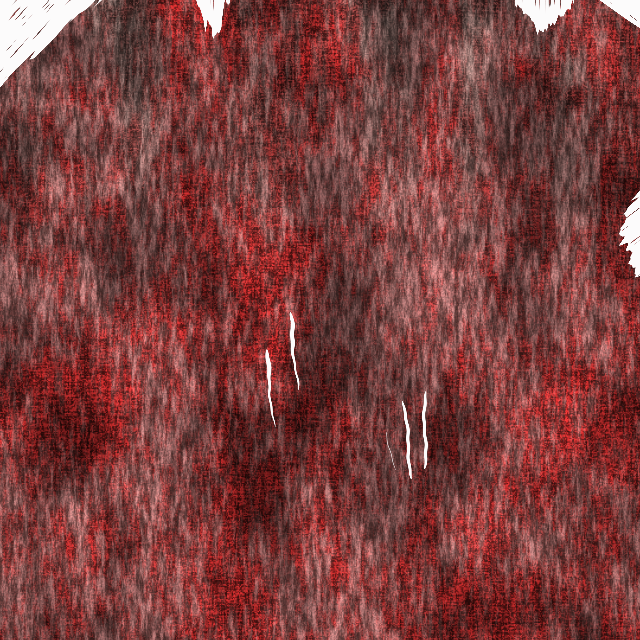
Write a three.js fragment shader that draws this texture.

```glsl
varying vec2 vUv;

#define FIBRE_SCALE vec2(125.0, 27.0)
#define CLOUD_SCALE vec2(8.0, 5.5)
#define WEAVE_SCALE vec2(430.0, 75.0)
#define DARK_RED vec3(0.15, 0.035, 0.03)
#define BRIGHT_RED vec3(0.75, 0.165, 0.165)
#define DULL_FIBRE vec3(0.29, 0.195, 0.185)
#define PALE_FIBRE vec3(0.77, 0.54, 0.53)
#define PAPER vec3(0.99, 0.985, 0.985)
#define GRIME_AMOUNT 0.65
#define EDGE 0.0009

float hash(vec2 p) {
  vec3 q = fract(p.xyx * 0.1031);
  q += dot(q, q.yzx + 33.33);
  return fract((q.x + q.y) * q.z);
}

float noise(vec2 p) {
  vec2 cell = floor(p);
  vec2 f = fract(p);
  f = f * f * (3.0 - 2.0 * f);
  float low = mix(hash(cell), hash(cell + vec2(1.0, 0.0)), f.x);
  float high = mix(hash(cell + vec2(0.0, 1.0)), hash(cell + 1.0), f.x);
  return mix(low, high, f.y);
}

float fbm(vec2 p) {
  float sum = 0.0;
  float weight = 0.5;
  for (int i = 0; i < 4; i++) {
    sum += weight * noise(p);
    p = p * 2.03 + 17.3;
    weight *= 0.68;
  }
  return sum / 1.228;
}

// Diamond-shaped bare patch with bristles running along dir
float tear(vec2 p, vec2 center, vec2 radius, vec2 dir) {
  vec2 q = abs(p - center) / radius;
  vec2 along = vec2(dot(p, vec2(dir.y, -dir.x)), dot(p, dir));
  float bristle = 0.6 * noise(along * vec2(150.0, 20.0)) + 0.4 * noise(along * vec2(330.0, 25.0));
  float hair = noise(along * vec2(420.0, 24.0) + 9.0);
  float depth = (1.0 - q.x - q.y) * min(radius.x, radius.y);
  depth += (bristle - 0.5) * 0.03;
  float body = smoothstep(-EDGE, EDGE, depth);
  return body * (1.0 - 0.9 * smoothstep(0.84, 0.92, hair));
}

float bareEdges(vec2 p) {
  vec2 down = vec2(0.0, 1.0);
  float bare = tear(p, vec2(0.0, 1.0), vec2(0.15, 0.137), vec2(0.66, 0.75));
  bare = max(bare, tear(p, vec2(0.33, 1.0), vec2(0.029, 0.052), down));
  bare = max(bare, tear(p, vec2(0.848, 1.0), vec2(0.046, 0.058), down));
  bare = max(bare, tear(p, vec2(1.0, 1.0), vec2(0.07, 0.048), vec2(0.8, -0.6)));
  return max(bare, tear(p, vec2(1.0, 0.635), vec2(0.033, 0.066), vec2(0.8, 0.6)));
}

// Two groups of narrow scratches: frayed on the left, even on the right
float scratches(vec2 p) {
  float mark = 0.0;
  for (int i = 0; i < 5; i++) {
    float n = float(i);
    float group = step(1.5, n);
    float k = n - 2.0 * group;
    vec2 center = mix(vec2(0.422 + 0.037 * k, 0.393 + 0.058 * k),
                      vec2(0.610 + 0.027 * k, 0.296 + 0.016 * k), group);
    float thin = group * (1.0 - step(0.5, k));
    float halfLength = mix(0.061, 0.03, thin);
    float t = (p.y - center.y) / halfLength;
    float wave = 0.0017 * sin(p.y * 62.0 + n * 2.1) + 0.0006 * sin(p.y * 210.0 + n * 4.7);
    float lean = 0.006 * (1.0 - step(1.5, k));
    float x = p.x - center.x - wave + lean * t;
    float fray = noise(vec2(x * 420.0, p.y * 28.0) + n * 11.0);
    float taper = mix(0.55 + 0.45 * t + 0.7 * fray, 0.9, group);
    float width = mix(0.0028, 0.0007, thin) * taper * sqrt(max(1.0 - pow(abs(t), 6.0), 0.0));
    float line = 1.0 - smoothstep(width - EDGE * 0.6, width + EDGE * 0.6, abs(x));
    mark = max(mark, line * step(abs(t), 1.0) * mix(1.0, 0.7, thin));
  }
  return mark;
}

void main() {
  vec2 p = vUv;
  float cloud = smoothstep(0.22, 0.78, fbm(p * CLOUD_SCALE + 3.0));
  float shade = smoothstep(0.2, 0.8, fbm(p * CLOUD_SCALE * 1.2 + 41.0));
  float fibre = smoothstep(0.22, 0.78, fbm(p * FIBRE_SCALE));
  float strand = smoothstep(0.2, 0.8, fbm(p * FIBRE_SCALE * 1.3 + 70.0));

  // Red cloth: crossed threads with dark grain
  float warp = noise(p * WEAVE_SCALE);
  float weft = noise(p * WEAVE_SCALE.yx + 25.0);
  float grain = noise(p * 540.0 + 5.0);
  float weave = smoothstep(0.2, 0.8, 0.35 * warp + 0.3 * weft + 0.35 * grain);
  vec3 color = mix(DARK_RED, BRIGHT_RED, weave * 0.8 + shade * 0.22);

  // Pale vertical fibres over the cloth
  float veil = smoothstep(0.15, 1.0, cloud * 0.6 + fibre * 0.55);
  color = mix(color, mix(DULL_FIBRE, PALE_FIBRE, strand), veil * 0.88);
  color *= mix(0.72, 1.2, shade) * mix(0.86, 1.14, grain);

  // Grey-brown grime running down from the top
  float streak = smoothstep(0.3, 0.75, fbm(p * vec2(19.0, 2.6) + 8.0));
  float grime = smoothstep(0.45, 1.0, p.y) * streak * GRIME_AMOUNT;
  float grey = dot(color, vec3(0.4, 0.4, 0.2));
  color = mix(color, grey * vec3(0.99, 0.92, 0.86), grime);

  color = mix(color, PAPER, max(bareEdges(p), scratches(p)));
  gl_FragColor = vec4(color, 1.0);
}
```
